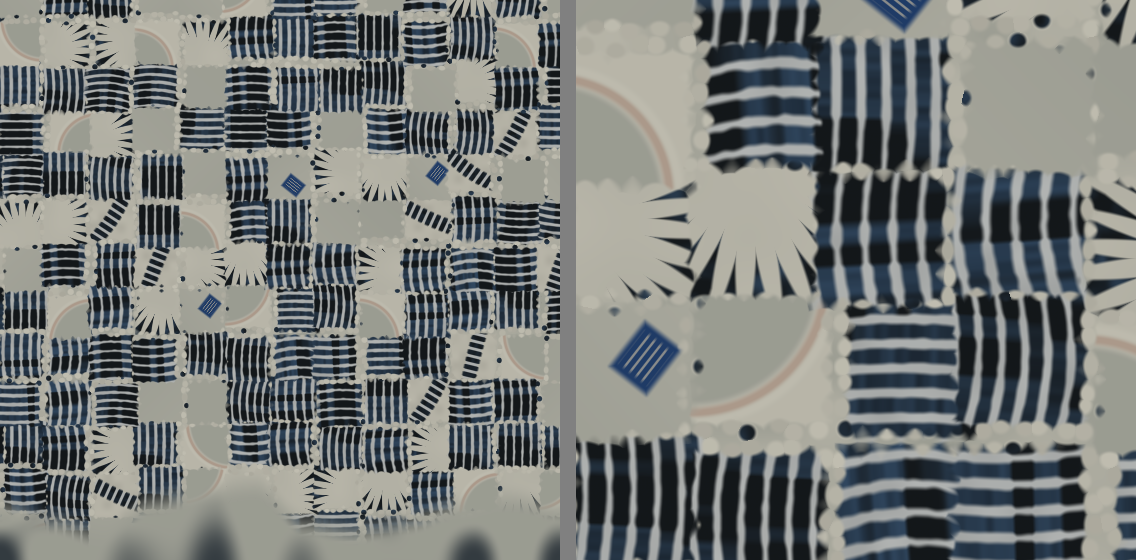
Left: the whole. Right: its middle third, enlarged.
Reproduce this pattern procedurally as a Shadertoy shader.

```glsl
const vec3 CREAM = vec3(0.72, 0.71, 0.66);
const vec3 CLAY  = vec3(0.605, 0.61, 0.57);
const vec3 PALE  = vec3(0.67, 0.68, 0.675);
const vec3 NAVY  = vec3(0.16, 0.235, 0.315);
const vec3 INK   = vec3(0.075, 0.09, 0.10);
const vec3 BLUSH = vec3(0.66, 0.58, 0.52);
const float TILES = 12.4;

float hash(vec2 p) {
    vec3 v = fract(vec3(p.xyx) * 0.1031);
    v += dot(v, v.yzx + 33.33);
    return fract((v.x + v.y) * v.z);
}

vec2 hash2(vec2 p) { return vec2(hash(p + 3.7), hash(p + 71.3)); }

float noise(vec2 p) {
    vec2 i = floor(p), f = fract(p);
    f = f * f * (3.0 - 2.0 * f);
    return mix(mix(hash(i), hash(i + vec2(1, 0)), f.x),
               mix(hash(i + vec2(0, 1)), hash(i + vec2(1, 1)), f.x), f.y);
}

mat2 turn(float a) { return mat2(cos(a), sin(a), -sin(a), cos(a)); }

float fill(float d, float soft) { return smoothstep(soft, -soft, d); }

float box(vec2 p, vec2 size) {
    vec2 d = abs(p) - size;
    return length(max(d, 0.0)) + min(max(d.x, d.y), 0.0);
}

// Distance to the nearest scattered pebble centre, and its random value
vec2 pebbles(vec2 p) {
    vec2 best = vec2(9.0, 0.0), base = floor(p);
    for (int y = -1; y <= 1; y++)
    for (int x = -1; x <= 1; x++) {
        vec2 id = base + vec2(x, y);
        float d = length(p - id - 0.15 - 0.7 * hash2(id));
        if (d < best.x) best = vec2(d, hash(id + 19.0));
    }
    return best;
}

// Dark woven thread, with ink knots shared by neighbouring stripes
vec3 thread(float along, float across, float knot, float seed) {
    float weave = noise(vec2(along * 19.0, floor(across) + seed * 50.0));
    vec3 c = mix(NAVY * 0.75, NAVY * 1.2, weave);
    return mix(c, INK, clamp(knot + 0.45 * seed, 0.0, 1.0));
}

vec3 stripedTile(vec2 q, float seed) {
    float bend = (seed - 0.5) * 0.6;
    float u = (q.x + bend * q.y * q.y + 0.12 * bend * q.y) * (4.6 + 1.4 * seed) + seed * 3.0;
    float knot = smoothstep(0.45, 0.75, noise(vec2(q.y * 6.0 + seed * 40.0, floor(u) * 0.15)));
    float width = 0.26 + 0.08 * knot + 0.07 * noise(vec2(q.y * 13.0, floor(u) + seed * 9.0));
    float d = abs(fract(u) - 0.5) - width;
    vec3 light = PALE * (0.94 + 0.1 * noise(q * 4.0 + seed * 30.0));
    return mix(light, thread(q.y, u, knot, seed), fill(d, 0.11));
}

vec3 plainTile(vec2 q, float seed) {
    vec3 c = mix(CLAY, CREAM, 0.3 * seed + 0.25 * (q.x + q.y) * (seed - 0.3));
    // Occasional small blue tag with a line pattern
    vec2 t = turn(0.6) * (q - vec2(0.18, 0.12));
    float lines = fill(abs(abs(fract(t.x * 9.0) - 0.5) - 0.25) - 0.08, 0.05)
                * fill(box(t, vec2(0.12, 0.15)), 0.03);
    vec3 tag = mix(vec3(0.12, 0.23, 0.4), PALE * 0.8, lines);
    return mix(c, tag, step(0.88, seed) * fill(box(t, vec2(0.17, 0.21)), 0.03));
}

// Wedges fanning in from one side
vec3 fringeTile(vec2 q, float seed) {
    vec2 p = q + vec2(0.25 * (seed - 0.5), 0.5);
    float r = length(p), a = atan(p.x, p.y) * 4.6 + seed * 5.0;
    float inner = 0.58 + 0.2 * hash(vec2(floor(a), seed * 91.0));
    float d = abs(fract(a) - 0.5) - 0.8 * min(r - inner, 0.38);
    vec3 ground = mix(CREAM, CLAY, 0.25 * noise(q * 2.0 + seed * 20.0));
    return mix(ground, thread(r, a, noise(p * 9.0), 0.3), fill(d, 0.08));
}

// Curved rim with a blush line around a clay disc
vec3 rimTile(vec2 q, float seed) {
    float d = length(q + 0.55) - 0.75 - 0.2 * seed;
    vec3 c = mix(CREAM, CLAY, fill(d, 0.04));
    c = mix(c, BLUSH, 0.85 * fill(abs(d - 0.06) - 0.035, 0.025));
    return mix(c, CREAM * 1.03, fill(abs(d - 0.13) - 0.03, 0.03));
}

// Band of dark beads crossing the tile
vec3 ropeTile(vec2 q, float seed) {
    vec2 p = turn(0.6 * seed) * q;
    p.y += 0.5 * (seed - 0.5) * p.x * p.x;
    float u = p.x * 6.0 + seed * 7.0;
    float bead = fill(abs(fract(u) - 0.5) - 0.31, 0.1);
    float band = fill(abs(p.y) - 0.13 - 0.03 * bead, 0.03);
    vec3 beads = mix(PALE, mix(INK, NAVY, 0.4 * noise(p * 14.0)), bead);
    return mix(CREAM * (0.93 + 0.07 * noise(q * 5.0)), beads, band);
}

vec3 tileColor(vec2 q, float kind, float seed) {
    if (kind < 0.56) return stripedTile(q, seed);
    if (kind < 0.72) return plainTile(q, seed);
    if (kind < 0.84) return fringeTile(q, seed);
    if (kind < 0.92) return rimTile(q, seed);
    return ropeTile(q, seed);
}

// Pale rubble with a few dark chips
vec3 rubble(vec2 p, vec2 pebble) {
    vec3 c = mix(CLAY, CREAM, noise(p * 2.5));
    c = mix(c, CREAM * (0.92 + 0.14 * pebble.y), fill(pebble.x - 0.42, 0.12));
    float chip = step(0.9, pebble.y) * fill(pebble.x - 0.36, 0.1);
    return mix(c, mix(INK, NAVY, noise(p * 9.0)), chip);
}

void mainImage(out vec4 fragColor, in vec2 fragCoord) {
    vec2 uv = fragCoord / iResolution.xy;
    vec2 p = uv * TILES;
    vec2 pebble = pebbles(p * 6.0);
    vec3 col = rubble(p, pebble);

    // Jittered tiles, painted over one another in a fixed order
    vec2 base = floor(p);
    for (int y = -1; y <= 1; y++)
    for (int x = -1; x <= 1; x++) {
        vec2 id = base + vec2(x, y);
        float seed = hash(id + 7.0), way = hash(id + 43.0);
        vec2 q = p - id - 0.5 - 0.26 * (hash2(id) - 0.5);
        float edge = box(q, vec2(0.475)) + 0.13 * (0.4 - pebble.x);
        q = turn(floor(way * 4.0) * 1.5708 + 0.16 * (seed - 0.5)) * q;
        col = mix(col, tileColor(q, hash(id + 101.0), seed), fill(edge, 0.03));
    }

    // Blurred grey haze along the bottom
    float haze = noise(vec2(uv.x * 13.0, uv.y * 9.0));
    vec3 mist = mix(vec3(0.2, 0.23, 0.25), CLAY, smoothstep(0.1, 0.75, haze + uv.y * 2.0));
    float reach = 0.03 + 0.11 * noise(vec2(uv.x * 11.0 + 5.0, 2.0));
    col = mix(col, mist, smoothstep(reach + 0.025, reach - 0.035, uv.y));

    fragColor = vec4(col, 1.0);
}
```
